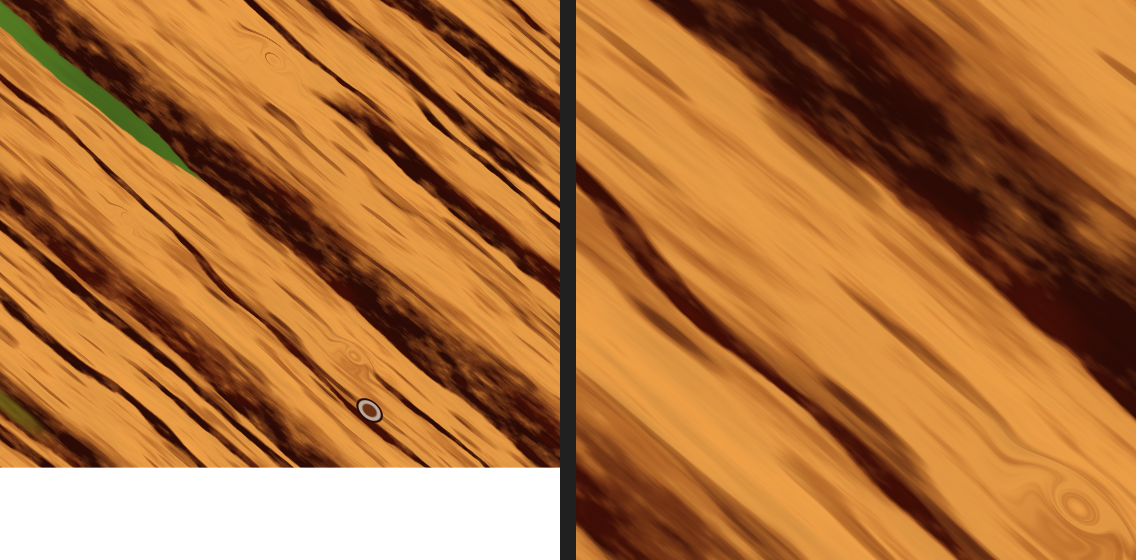
Left, the full canvas; right, a detail of the centre.
A three.js fragment shader for this texture:

```glsl
// Weathered golden timber planks with dark diagonal gaps above a white strip.
varying vec2 vUv;

const vec3 GOLD = vec3(0.91, 0.61, 0.27);
const vec3 TAN = vec3(0.70, 0.41, 0.16);
const vec3 BROWN = vec3(0.42, 0.20, 0.08);
const vec3 UMBER = vec3(0.17, 0.04, 0.02);
const vec3 LEAF = vec3(0.29, 0.43, 0.12);
const vec3 MOSS = vec3(0.50, 0.46, 0.10);
const vec3 STEEL = vec3(0.74, 0.68, 0.62);
const float FLOOR_TOP = 0.165;

float hash(vec2 p) {
  return fract(sin(dot(p, vec2(127.1, 311.7))) * 43758.5);
}

float noise(vec2 p) {
  vec2 i = floor(p);
  vec2 f = fract(p);
  f = f * f * (3.0 - 2.0 * f);
  return mix(mix(hash(i), hash(i + vec2(1.0, 0.0)), f.x),
             mix(hash(i + vec2(0.0, 1.0)), hash(i + 1.0), f.x), f.y);
}

float fbm(vec2 p) {
  float sum = 0.0;
  float gain = 0.5;
  for (int i = 0; i < 4; i++) {
    sum += gain * noise(p);
    p = p * 2.03 + 17.3;
    gain *= 0.5;
  }
  return sum / 0.9375;
}

// Position (along, across) in the tilted frame of the planks.
vec2 plankFrame(vec2 p) {
  return vec2(dot(p, vec2(0.766, -0.643)), dot(p, vec2(0.643, 0.766)));
}

float span(float x, float a, float b, float soft) {
  return smoothstep(a - soft, a + soft, x) * (1.0 - smoothstep(b - soft, b + soft, x));
}

// Gap with a crisp lower edge and a shaded, rounded upper side.
float gap(float v, float low, float high, float soft) {
  return smoothstep(low - 0.003, low + 0.003, v) * (1.0 - smoothstep(high - soft, high, v));
}

// Thin split whose width varies along the plank.
float crack(vec2 q, float center, float halfWidth) {
  float w = halfWidth * (0.35 + 1.3 * noise(vec2(q.x * 14.0, center * 91.0)));
  float wander = 0.012 * (noise(vec2(q.x * 9.0, center * 57.0)) - 0.5);
  return 1.0 - smoothstep(w * 0.5, w + 0.002, abs(q.y - center - wander));
}

// Bends the grain around a knot and returns the across offset.
float knot(vec2 q, vec2 center, float size) {
  vec2 d = (q - center) / vec2(size * 1.9, size);
  return size * 0.75 * exp(-dot(d, d) * 1.6) * sin(5.0 * length(d) + 1.5);
}

vec3 woodRamp(float depth) {
  vec3 c = mix(GOLD, TAN, smoothstep(0.05, 0.38, depth));
  c = mix(c, BROWN, smoothstep(0.35, 0.65, depth));
  return mix(c, UMBER, smoothstep(0.60, 0.95, depth));
}

float gapDepth(vec2 q) {
  float u = q.x;
  float v = q.y;
  float d = gap(v, 0.750, 0.885, 0.10);
  d = max(d, gap(v, 0.452, 0.570, 0.085) * (1.0 - 0.8 * crack(q, 0.474, 0.007)));
  d = max(d, gap(v, 0.205, 0.290, 0.06));
  d = max(d, gap(v, 0.997, 1.042, 0.012) * smoothstep(-0.09, 0.04, u + (1.03 - v) * 2.0));
  float slant = v - 0.08 * (u + 0.1);
  d = max(d, gap(slant, 1.208, 1.262, 0.014));
  d = max(d, crack(q, 1.046, 0.005) * (1.0 - smoothstep(-0.05, 0.05, u)));
  d = max(d, crack(q, 1.130, 0.012));
  d = max(d, crack(q, 1.103, 0.006) * smoothstep(-0.02, 0.1, u));
  d = max(d, crack(q, 1.350, 0.008));
  float drift = mix(0.668, 0.620, smoothstep(-0.5, 0.2, u));
  d = max(d, crack(vec2(u, v - drift + 0.64), 0.640, 0.0055));
  d = max(d, crack(q, 0.690, 0.004) * smoothstep(0.26, 0.34, u));
  d = max(d, crack(q, 0.365, 0.009));
  d = max(d, crack(q, 0.420, 0.004) * smoothstep(-0.12, 0.05, u));
  return max(d, crack(q, 0.180, 0.009));
}

vec3 timber(vec2 q) {
  float bend = knot(q, vec2(-0.20, 0.995), 0.040) + knot(q, vec2(-0.22, 0.612), 0.020)
             + knot(q, vec2(0.25, 0.684), 0.026);
  vec2 g = vec2(q.x, q.y + bend + 0.02 * (fbm(q * vec2(3.0, 6.0)) - 0.5));
  float broad = fbm(g * vec2(3.0, 24.0));
  float fine = fbm(g * vec2(11.0, 130.0) + 5.0);
  float rough = fbm(g * vec2(26.0, 85.0) + 31.0);
  float hair = smoothstep(0.70, 0.88, noise(g * vec2(8.0, 105.0) + 63.0));

  vec2 edge = q;
  edge.y += 0.014 * (noise(q * vec2(6.0, 3.0)) - 0.5) + 0.006 * (rough - 0.5);
  float d = gapDepth(edge);
  float surface = 0.10 + 0.60 * (broad - 0.5) + 0.75 * (fine - 0.5) + 0.32 * hair;
  float inside = 0.86 + 1.1 * (rough - 0.5) + 0.4 * (fine - 0.5);
  vec3 c = woodRamp(mix(surface, inside, d));
  c += vec3(0.13, 0.02, 0.0) * d * smoothstep(0.5, 0.7, broad) * rough;
  c *= 1.0 + 0.20 * (fine - 0.5);

  // Foliage and moss showing in the gaps.
  float taper = 0.018 * smoothstep(-0.15, -0.30, q.x);
  float leaf = span(edge.y, 0.747 - taper, 0.748 + taper * 0.8, 0.002) * step(q.x, -0.15);
  c = mix(c, LEAF * (0.75 + 0.5 * broad), leaf);
  float moss = span(q.y, 0.208, 0.232, 0.007) * (1.0 - smoothstep(-0.14, -0.06, q.x));
  return mix(c, MOSS * (0.5 + rough), moss * 0.75);
}

// Nail head: dark rim, pale ring and brown centre.
vec3 addNail(vec3 c, vec2 q, vec2 center) {
  float r = length((q - center) / vec2(0.027, 0.017));
  vec3 head = mix(BROWN, STEEL, smoothstep(0.45, 0.65, r));
  head = mix(head, UMBER, smoothstep(0.78, 0.92, r));
  return mix(c, head, 1.0 - smoothstep(0.95, 1.08, r));
}

void main() {
  vec2 q = plankFrame(vUv);
  vec3 color = addNail(timber(q), q, plankFrame(vec2(0.66, 0.267)));
  float wood = smoothstep(FLOOR_TOP - 0.001, FLOOR_TOP + 0.001, vUv.y);
  gl_FragColor = vec4(mix(vec3(1.0), clamp(color, 0.0, 1.0), wood), 1.0);
}
```
